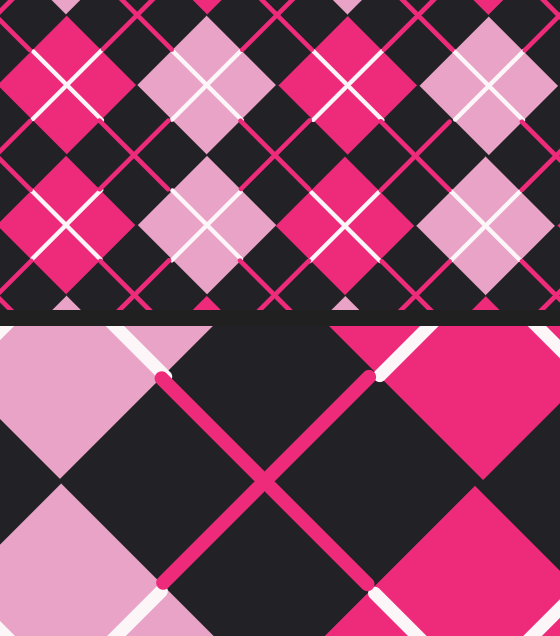
Top: the whole. Bottom: its middle third, enlarged.
Reproduce this pattern procedurally as a WebGL 2 fragment shader.

```glsl
#version 300 es
precision highp float;
// Argyle: a lattice of hot and pale pink diamonds on charcoal, with white
// crosses inside them and hot pink crosses between. Round-capped strokes are
// distance functions; small slides and drifts give a hand-placed look.
uniform vec2 u_resolution;
out vec4 outColor;

// Lengths are fractions of the canvas width.
const vec2 PITCH = vec2(0.2513, 0.25);
const vec2 FIRST_CENTER = vec2(0.1185, 0.151);
const float DIAMOND_HALF = 0.1237;      // centre to tip
const float STROKE_HALF = 0.0866;       // half length of a cross stroke
const float WHITE_RADIUS = 0.0039;
const float PINK_RADIUS = 0.0042;
const float SLIDE = 0.0026;             // stroke shift along its own axis
const float JITTER = 0.0008;            // scatter of centres
const float DRIFT = -0.0045;            // sideways shift of the lower rows
const float DIAMOND_DRIFT_COLUMN = 2.0; // first column that drifts
const float CROSS_DRIFT_COLUMN = 0.0;

const vec3 CHARCOAL = vec3(0.133, 0.130, 0.146);
const vec3 HOT_PINK = vec3(0.934, 0.168, 0.480);
const vec3 PALE_PINK = vec3(0.912, 0.640, 0.780);
const vec3 WHITE = vec3(0.990, 0.965, 0.975);

vec2 hash2(vec2 cell) {
    vec2 k = vec2(dot(cell, vec2(12.99, 78.23)), dot(cell, vec2(39.35, 11.14)));
    return fract(sin(k) * 4375.85) * 2.0 - 1.0;
}

// Antialiased coverage of a signed distance.
float coverage(float d) {
    return clamp(0.5 - d * u_resolution.x, 0.0, 1.0);
}

float diamond(vec2 p) {
    return (abs(p.x) + abs(p.y) - DIAMOND_HALF) * 0.70711;
}

float capsule(vec2 p, float radius) {
    p.x -= clamp(p.x, -STROKE_HALF, STROKE_HALF);
    return length(p) - radius;
}

// Two diagonal strokes, each slid along its axis.
float diagonalCross(vec2 p, float radius, vec2 slide) {
    vec2 q = vec2(p.x + p.y, p.y - p.x) * 0.70711;
    return min(capsule(q - vec2(slide.x, 0.0), radius),
               capsule(q.yx - vec2(slide.y, 0.0), radius));
}

vec2 cellCenter(vec2 cell, vec2 origin, float driftColumn) {
    float drifts = step(driftColumn, cell.x) * step(cell.y, 0.0);
    return origin + cell * PITCH + vec2(DRIFT * drifts, 0.0)
         + JITTER * hash2(cell + 17.0);
}

void main() {
    vec2 p = gl_FragCoord.xy / u_resolution.x;
    vec3 color = CHARCOAL;

    // Diamonds with white crosses; hues alternate by column and row pair.
    vec2 base = floor((p - FIRST_CENTER) / PITCH + 0.5);
    for (int j = -1; j <= 1; j++) {
        for (int i = -1; i <= 1; i++) {
            vec2 cell = base + vec2(i, j);
            vec2 q = p - cellCenter(cell, FIRST_CENTER, DIAMOND_DRIFT_COLUMN);
            float pale = mod(cell.x + floor(cell.y * 0.5), 2.0);
            vec3 fill = mix(HOT_PINK, PALE_PINK, pale);
            float white = diagonalCross(q, WHITE_RADIUS, SLIDE * hash2(cell + 5.0));
            color = mix(color, fill, coverage(diamond(q)));
            color = mix(color, WHITE, coverage(white));
        }
    }

    // Pink crosses over the charcoal gaps.
    vec2 crossOrigin = FIRST_CENTER + 0.5 * PITCH;
    base = floor((p - crossOrigin) / PITCH + 0.5);
    for (int j = -1; j <= 1; j++) {
        for (int i = -1; i <= 1; i++) {
            vec2 cell = base + vec2(i, j);
            vec2 q = p - cellCenter(cell, crossOrigin, CROSS_DRIFT_COLUMN);
            float pink = diagonalCross(q, PINK_RADIUS, 0.5 * SLIDE * hash2(cell + 31.0));
            color = mix(color, HOT_PINK, coverage(pink));
        }
    }
    outColor = vec4(color, 1.0);
}
```
